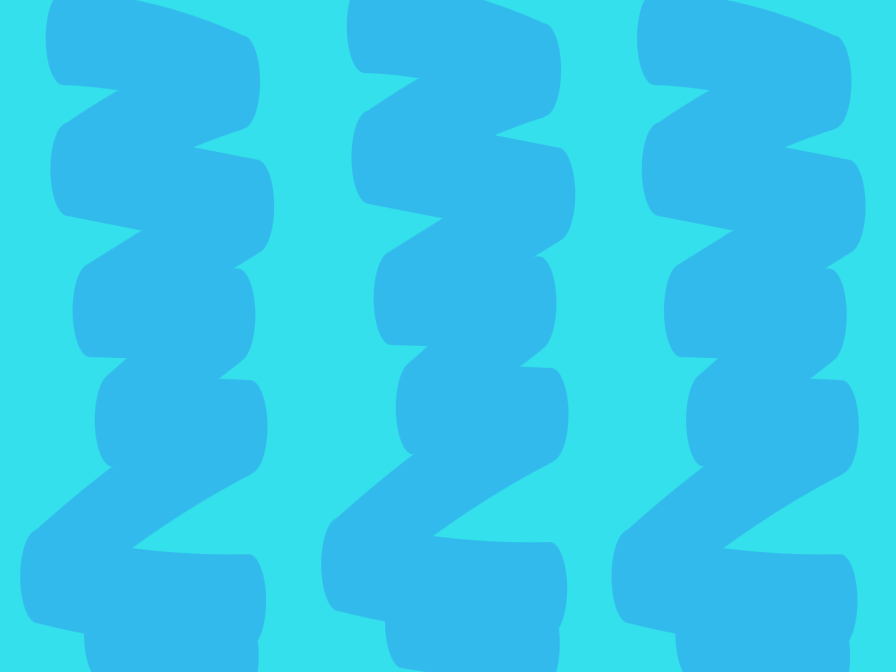
This pattern is drawn by a Shadertoy shader. Its source:

```glsl
// Turning points of the zigzag stroke: x, depth below the top, bow of the next run
const vec3 turns[12] = vec3[12](
    vec3(0.094, 0.057, -0.014), vec3(0.361, 0.122, -0.012),
    vec3(0.101, 0.252, 0.0),    vec3(0.382, 0.307, 0.0),
    vec3(0.134, 0.462, 0.0),    vec3(0.354, 0.469, -0.003),
    vec3(0.167, 0.625, 0.0),    vec3(0.372, 0.635, -0.015),
    vec3(0.056, 0.858, 0.011),  vec3(0.370, 0.894, 0.0),
    vec3(0.151, 0.943, 0.0),    vec3(0.359, 0.976, 0.0));

// Distance to a run drawn with a tall elliptical nib, in space squashed
// vertically so that the nib becomes a circle
float nibRun(vec2 p, vec3 from, vec3 to) {
    float t = clamp((p.x - from.x) / (to.x - from.x), 0.0, 1.0);
    p.y -= from.z * 4.0 * t * (1.0 - t);
    vec2 squash = vec2(1.0, 0.375);
    vec2 a = (p - from.xy) * squash;
    vec2 b = (to.xy - from.xy) * squash;
    return length(a - b * clamp(dot(a, b) / dot(b, b), 0.0, 1.0)) - 0.026;
}

float squiggle(vec2 p) {
    float d = 1e3;
    for (int i = 0; i < 11; i++) {
        d = min(d, nibRun(p, turns[i], turns[i + 1]));
    }
    return d;
}

void mainImage(out vec4 fragColor, in vec2 fragCoord) {
    vec2 p = fragCoord / iResolution.y;
    p.y = 1.0 - p.y;

    // Three columns; every other one sits slightly higher and to the right
    float d = 1e3;
    for (int column = 0; column < 3; column++) {
        float odd = float(column % 2);
        vec2 offset = vec2(0.44 * float(column) + 0.008 * odd, -0.018 * odd);
        d = min(d, squiggle(p - offset));
    }

    // Flat fill with a smooth edge
    float edge = max(0.7 * fwidth(d), 1e-5);
    vec3 aqua = vec3(0.20, 0.88, 0.92);
    vec3 blue = vec3(0.20, 0.73, 0.93);
    fragColor = vec4(mix(blue, aqua, smoothstep(-edge, edge, d)), 1.0);
}
```
